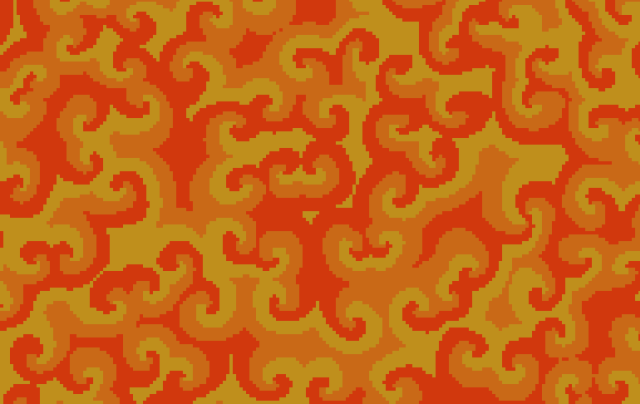
A WebGL 2 fragment shader for this pattern:

```glsl
#version 300 es
precision highp float;
// Three-colour spiral waves, as in a cyclic cellular automaton, on a coarse grid.
// The phase is the summed angle around scattered left- and right-handed cores
// plus a term that grows with the distance to the nearest core.

#define CELLS_TALL 121.5   // grid cells over the canvas height
#define CORES_TALL 6.6     // spiral cores over the canvas height
#define JITTER 0.95        // scatter of the cores
#define ALTERNATION 0.75   // how often neighbours turn opposite ways
#define WAVELENGTH 0.085   // spacing of the arms near a core
#define STRETCH 0.2        // distance over which arms widen
#define WARP 0.022         // bending of the arms
#define WARP_SCALE 11.0

uniform vec2 u_resolution;
out vec4 fragColor;

const float TAU = 6.2831853;
const vec3 OCHRE = vec3(0.75, 0.56, 0.11);
const vec3 ORANGE = vec3(0.79, 0.41, 0.09);
const vec3 RED = vec3(0.82, 0.22, 0.05);

vec3 hash3(vec2 p) {
  vec3 q = fract(p.xyx * vec3(0.1031, 0.1030, 0.0973));
  q += dot(q, q.yxz + 33.33);
  return fract((q.xxy + q.yzz) * q.zyx);
}

// Smooth value noise, two channels in -0.5..0.5
vec2 noise2(vec2 p) {
  vec2 cell = floor(p), f = fract(p);
  f = f * f * (3.0 - 2.0 * f);
  vec2 low = mix(hash3(cell).xy, hash3(cell + vec2(1.0, 0.0)).xy, f.x);
  vec2 high = mix(hash3(cell + vec2(0.0, 1.0)).xy, hash3(cell + 1.0).xy, f.x);
  return mix(low, high, f.y) - 0.5;
}

// Wave phase in turns
float spiralPhase(vec2 p, float aspect) {
  p += WARP * noise2(p * WARP_SCALE + 40.0);
  vec2 winding = vec2(1.0, 0.0);
  float nearest = 1e3;
  int columns = int(aspect * CORES_TALL) + 1;
  int rows = int(CORES_TALL) + 1;
  for (int j = -1; j <= rows; j++) {
    for (int i = -1; i <= columns; i++) {
      vec2 slot = vec2(i, j);
      vec3 rnd = hash3(slot + 17.0);
      vec2 core = (slot + 0.5 + JITTER * (rnd.xy - 0.5)) / CORES_TALL;
      vec2 offset = p - core;
      float dist = max(length(offset), 1e-5);
      nearest = min(nearest, dist);

      // Multiplying unit complex numbers adds up their angles
      float turn = ((i + j) & 1) == 0 ? 1.0 : -1.0;
      if (rnd.z > ALTERNATION) turn = -turn;
      vec2 dir = offset / dist * vec2(1.0, turn);
      winding = vec2(winding.x * dir.x - winding.y * dir.y,
                     winding.x * dir.y + winding.y * dir.x);
    }
  }
  float reach = STRETCH * (1.0 - exp(-nearest / STRETCH));
  return atan(winding.y, winding.x) / TAU + reach / WAVELENGTH;
}

// Flat colour of one grid cell
vec3 cellColour(vec2 cell, float aspect) {
  float state = 3.0 * fract(spiralPhase((cell + 0.5) / CELLS_TALL, aspect));
  return state < 1.0 ? OCHRE : state < 2.0 ? ORANGE : RED;
}

void main() {
  float aspect = u_resolution.x / u_resolution.y;
  vec2 grid = gl_FragCoord.xy / u_resolution.y * CELLS_TALL;
  float pixel = CELLS_TALL / u_resolution.y;

  // Blend the cells that this pixel overlaps, by their share of it
  vec2 first = floor(grid - 0.5);
  vec2 share = clamp((grid - first - 1.0) / pixel + 0.5, 0.0, 1.0);
  vec3 colour = vec3(0.0);
  for (int k = 0; k < 4; k++) {
    vec2 corner = vec2(k & 1, k >> 1);
    vec2 part = mix(1.0 - share, share, corner);
    float weight = part.x * part.y;
    if (weight > 0.0) colour += weight * cellColour(first + corner, aspect);
  }
  fragColor = vec4(colour, 1.0);
}
```
